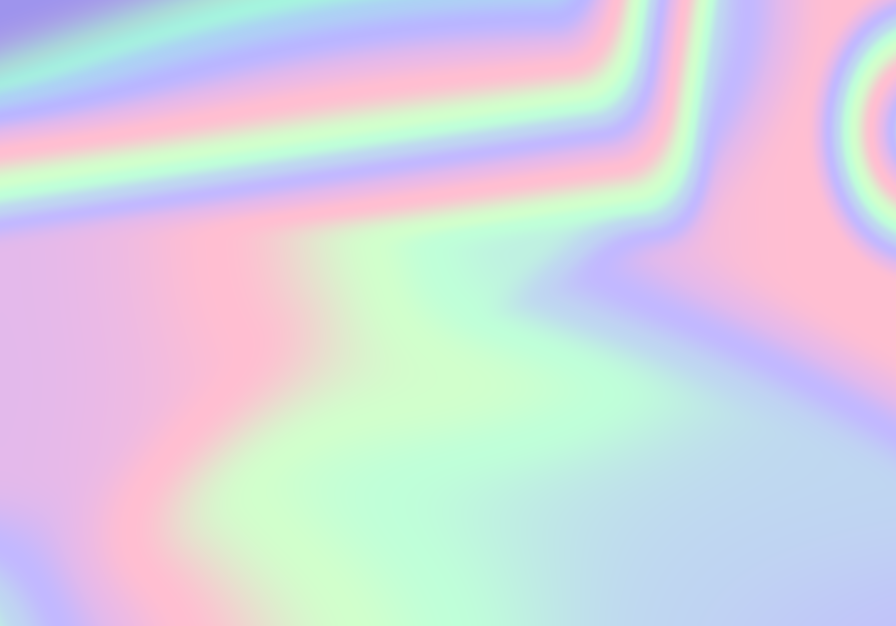
Give the GLSL for this background, as a WebGL 1 fragment shader.

```glsl
precision highp float;
// Iridescent pastel foil: one folded phase field coloured by a cyclic palette.

uniform vec2 u_resolution;

#define SPAN vec2(7.68, 5.36)
#define PINK vec3(1.0, 0.745, 0.82)
#define LIME vec3(0.82, 1.0, 0.80)
#define MINT vec3(0.75, 1.0, 0.85)
#define SKY vec3(0.75, 0.84, 0.945)
#define LAVENDER vec3(0.76, 0.72, 1.0)
#define LILAC vec3(0.91, 0.725, 0.91)
#define CORNER vec3(0.62, 0.58, 0.93)
#define COOL_TINT vec3(0.83, 0.95, 1.03)
#define FOLD_SOFTNESS 0.13
#define BEND_SOFTNESS 0.6

float softMin(float a, float b, float k) {
  float h = max(k - abs(a - b), 0.0) / k;
  return min(a, b) - 0.25 * k * h * h;
}

float softMax(float a, float b, float k) {
  return -softMin(-a, -b, k);
}

// Cyclic palette: pink, lime, mint, sky, lavender, lilac, pink
vec3 foilColor(float phase) {
  float t = fract(phase);
  vec3 c = mix(PINK, LIME, smoothstep(0.0, 0.29, t));
  c = mix(c, MINT, smoothstep(0.28, 0.40, t));
  c = mix(c, SKY, smoothstep(0.39, 0.54, t));
  c = mix(c, LAVENDER, smoothstep(0.52, 0.68, t));
  c = mix(c, LILAC, smoothstep(0.67, 0.86, t));
  return mix(c, PINK, smoothstep(0.82, 1.0, t));
}

// Bands that run from the left edge and bend up to the top edge
float bentBands(vec2 p) {
  float slope = 1.0 + (p.y - 1.30 + 0.15 * p.x) / 0.93;
  float shallow = 0.4 + (p.y + 0.4 * p.x - 0.04 * p.x * p.x - 0.75) / 1.5;
  float rise = 1.33 + (p.x + 0.15 * p.y - 5.48) / 0.58;
  float sweep = softMax(slope, shallow, FOLD_SOFTNESS);
  return softMax(sweep, rise, BEND_SOFTNESS);
}

// Broad slow gradients: three horizontal profiles blended downwards
float broadWash(vec2 p) {
  float upper = 1.82 + 1.22 * smoothstep(0.0, 7.6, p.x);
  float middle = 1.80 + 0.75 * (1.0 - exp(-p.x / 2.0));
  float lower = 1.45 + 1.25 * (1.0 - exp(-p.x / 2.8));
  float offset = p.x - 5.0;
  float seam = 2.7 + 0.11 * offset * offset;
  float wash = mix(upper, middle, smoothstep(seam - 0.75, seam + 0.75, p.y));
  wash = mix(wash, lower, smoothstep(4.0, 5.6, p.y));
  vec2 dip = (p - vec2(4.0, 3.25)) / vec2(1.9, 0.65);
  return wash - 0.16 * exp(-dot(dip, dip));
}

// Lavender edge of the pink stream on the right
float streamEdge(vec2 p) {
  float edge = 2.67 + (p.x - 6.4 + 0.255 * p.y * p.y) / 2.0;
  return softMax(edge, 2.45, FOLD_SOFTNESS);
}

// Concentric oval rings centred beyond the right edge
float ovalRings(vec2 p) {
  return 1.2 + 1.85 * length((p - vec2(7.9, 1.12)) * vec2(1.0, 0.74));
}

void main() {
  // Plane with y measured down from the top edge
  vec2 uv = gl_FragCoord.xy / u_resolution;
  vec2 p = vec2(uv.x, 1.0 - uv.y) * SPAN;

  // Fold the fields together
  float phase = softMin(bentBands(p), broadWash(p), FOLD_SOFTNESS);
  phase = softMin(phase, streamEdge(p), FOLD_SOFTNESS);
  phase = softMin(phase, ovalRings(p), FOLD_SOFTNESS);
  phase = softMin(phase, 3.05, FOLD_SOFTNESS);

  // Cooler tint and violet glow at the upper left
  vec3 color = foilColor(phase);
  color *= mix(COOL_TINT, vec3(1.0), smoothstep(0.2, 0.9, phase));
  float glow = 1.0 - smoothstep(0.1, 0.85, p.y + 0.35 * p.x);
  color = mix(color, CORNER, glow);
  gl_FragColor = vec4(clamp(color, 0.0, 1.0), 1.0);
}
```
